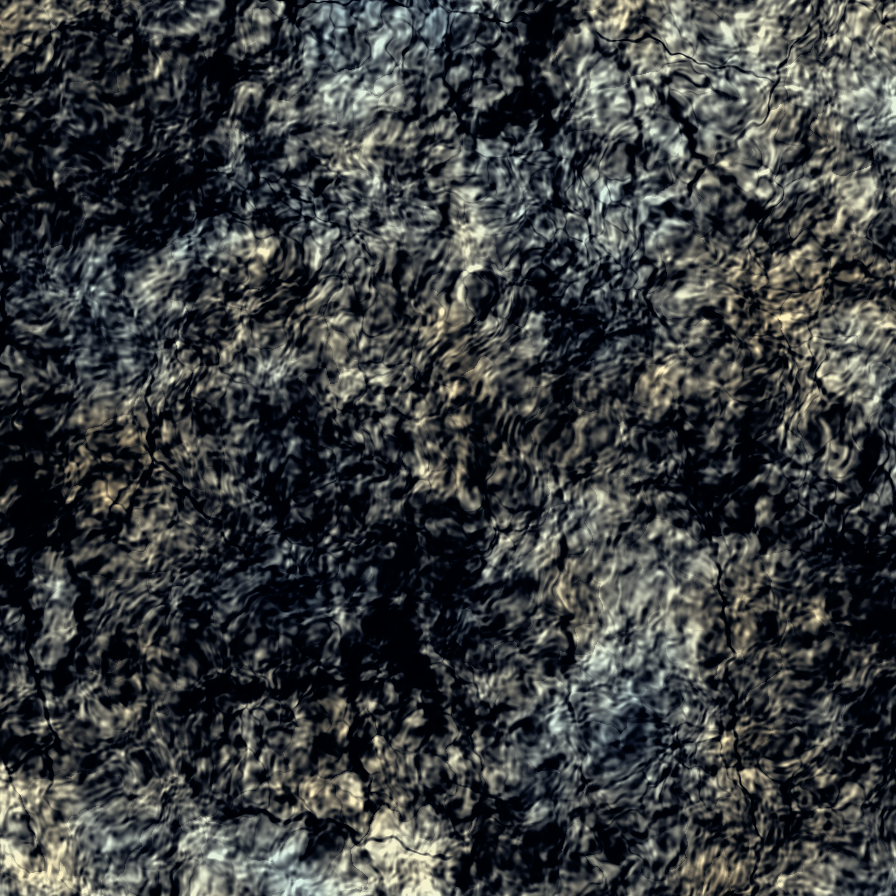
A WebGL 2 fragment shader for this texture:

```glsl
#version 300 es
precision highp float;
// Weathered dark cliff: layered value noise gives patches, relief and grain,
// warped cells give angular facets, and thin level lines of stretched noise
// give long fractures. The summed tone is graded from blue-black to pale stone.
uniform vec2 u_resolution;
out vec4 fragColor;

float hash(vec2 p) {
    vec3 q = fract(vec3(p.xyx) * 0.1031);
    q += dot(q, q.yzx + 33.33);
    return fract((q.x + q.y) * q.z);
}

float noise(vec2 p) {
    vec2 i = floor(p), f = fract(p);
    f = f * f * (3.0 - 2.0 * f);
    return mix(mix(hash(i), hash(i + vec2(1, 0)), f.x),
               mix(hash(i + vec2(0, 1)), hash(i + vec2(1, 1)), f.x), f.y);
}

// Layered noise scaled to zero mean and unit deviation.
float fbm(vec2 p, int octaves, float gain) {
    float sum = 0.0, power = 0.0, amp = 1.0;
    for (int i = 0; i < octaves; i++) {
        sum += amp * (noise(p) - 0.5);
        power += amp * amp;
        amp *= gain;
        p = mat2(0.8, 0.6, -0.6, 0.8) * p * 2.0 + 17.3;
    }
    return sum / (0.2145 * sqrt(power));
}

// Cell facets: x = gap to the border, y = cell tone, z = tilt shading.
vec3 facets(vec2 p) {
    vec2 base = floor(p), nearest = vec2(0), id = vec2(0);
    float d1 = 9.0, d2 = 9.0;
    for (int y = -1; y <= 1; y++)
    for (int x = -1; x <= 1; x++) {
        vec2 c = base + vec2(x, y);
        vec2 r = c + vec2(hash(c), hash(c + 71.7)) - p;
        float d = length(r);
        if (d < d1) { d2 = d1; d1 = d; nearest = r; id = c; }
        else d2 = min(d2, d);
    }
    vec2 slope = vec2(hash(id + 13.1), hash(id + 47.9)) - vec2(0.3, 0.7);
    return vec3(d2 - d1, hash(id + 5.3) - 0.5, dot(nearest, slope));
}

// Broken fractures running in four main directions.
float fractures(vec2 p) {
    vec4 angles = vec4(0.12, 1.42, 0.75, -0.45);
    float dark = 0.0;
    for (int i = 0; i < 4; i++) {
        vec2 across = vec2(cos(angles[i]), sin(angles[i]));
        vec2 r = vec2(dot(p, across), dot(p, vec2(-across.y, across.x)));
        float offset = float(i) * 31.7;
        float line = abs(noise(r * vec2(6.5, 1.4) + offset) - 0.5);
        float present = smoothstep(-0.2, 0.9, fbm(p * 4.5 + offset, 2, 0.5));
        dark = max(dark, present * (1.0 - smoothstep(0.002, 0.022, line)));
    }
    return dark;
}

float rockHeight(vec2 p) {
    return fbm(p * vec2(25.0, 21.0), 4, 0.72);
}

void main() {
    vec2 uv = gl_FragCoord.xy / u_resolution.y;

    // Bend the layers so that borders turn ragged.
    vec2 p = uv + 0.009 * vec2(fbm(uv * 7.0, 4, 0.6), fbm(uv * 7.0 + 53.0, 4, 0.6));
    vec2 rough = p + 0.0028 * vec2(fbm(uv * 55.0, 2, 0.7), fbm(uv * 55.0 + 29.0, 2, 0.7));

    // Broad patches, with a pale column fading into a dark belt.
    float column = exp(-pow((uv.x - 0.43) * 4.5, 2.0));
    float tone = 0.2 + 0.42 * fbm(p * vec2(4.2, 3.6) + 8.0, 3, 0.6);
    tone += (0.15 + 0.5 * column) * cos(6.2832 * (uv.y - 0.9));

    // Relief lit from the upper left, then fine grain.
    float height = rockHeight(p);
    tone += 0.36 * height + 1.2 * (height - rockHeight(p + vec2(-0.0022, 0.0034)));
    tone += 0.36 * fbm(uv * 92.0 + 3.0, 2, 0.9);

    // Large and small facets with dark joints.
    vec3 block = facets(rough * vec2(15.0, 12.0));
    vec3 chip = facets(rough * vec2(37.0, 31.0) + 90.0);
    float joints = smoothstep(-0.5, 1.0, fbm(p * 9.0 + 61.0, 2, 0.6));
    tone += 0.45 * block.y + 0.5 * block.z + 0.55 * chip.y + 0.6 * chip.z;
    tone -= joints * (1.0 - smoothstep(0.01, 0.11, block.x));
    tone -= 0.8 * joints * (1.0 - smoothstep(0.02, 0.2, chip.x));

    // Vertical weathering streaks and long fractures.
    float streak = noise(vec2(p.x + 0.1 * p.y, p.y) * vec2(85.0, 6.0)) - 0.5;
    tone += (0.7 + 0.8 * column) * streak;
    tone -= 1.7 * fractures(rough);

    // Soft toe in the shadows and a lift in the highlights.
    float light = 0.203 + 0.25 * tone + 0.05 * max(tone - 1.1, 0.0);
    light = 0.5 * (light + sqrt(light * light + 0.004));
    light = min(light, 0.95);

    // Blue shadows, warm stone, cool mineral stains.
    float warmth = fbm(uv * 6.0 + 140.0, 3, 0.7) - 0.8 * column;
    vec3 color = vec3(light - 0.02 * (1.0 - smoothstep(0.1, 0.45, light)),
                      light, 0.8 * light + 0.055 * smoothstep(-0.03, 0.06, light));
    color *= 1.0 + 0.045 * warmth * vec3(1.0, 0.1, -1.0);
    fragColor = vec4(clamp(color, 0.0, 1.0), 1.0);
}
```
